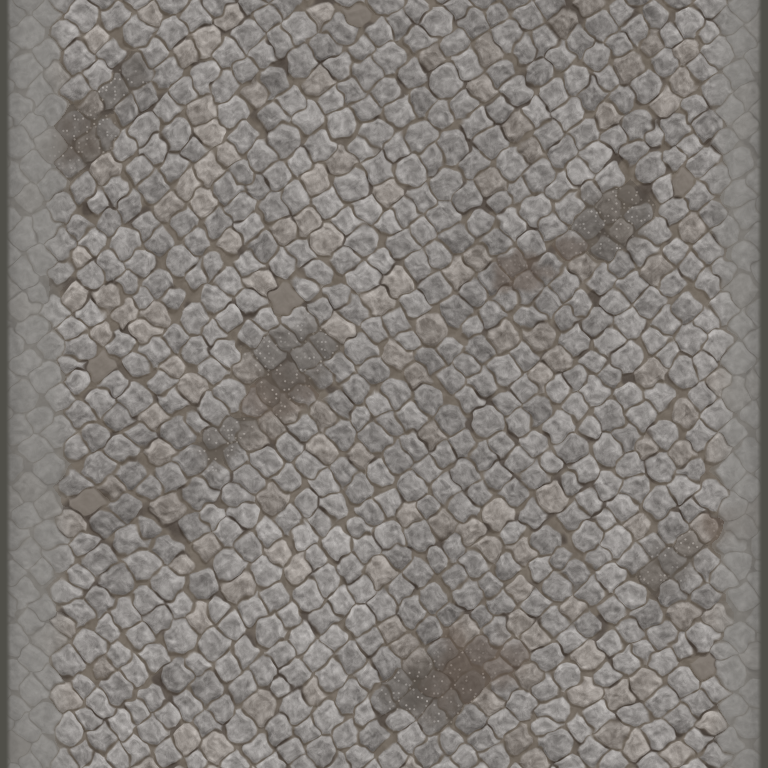
Write a WebGL 1 fragment shader that draws this texture.

```glsl
precision highp float;
uniform vec2 u_resolution;

float hash(vec2 p) {
  vec3 q = fract(vec3(p.xyx) * 0.1031);
  q += dot(q, q.yzx + 33.33);
  return fract((q.x + q.y) * q.z);
}

float noise(vec2 p) {
  vec2 i = floor(p), f = fract(p);
  f = f * f * (3.0 - 2.0 * f);
  return mix(mix(hash(i), hash(i + vec2(1, 0)), f.x),
             mix(hash(i + vec2(0, 1)), hash(i + vec2(1, 1)), f.x), f.y);
}

float fbm(vec2 p) {
  float sum = 0.0, amp = 0.5;
  for (int i = 0; i < 4; i++) {
    sum += amp * noise(p);
    p = mat2(1.6, 1.2, -1.2, 1.6) * p + 7.3;
    amp *= 0.5;
  }
  return sum / 0.9375;
}

// Squarish Voronoi stones: x = distance to joint, yz = offset from centre, w = id
vec4 cobble(vec2 p) {
  float nearest = 9.0, second = 9.0, id = 0.0;
  vec2 offset = vec2(0);
  for (int j = -1; j <= 1; j++) {
    for (int i = -1; i <= 1; i++) {
      vec2 cell = floor(p) + vec2(i, j);
      vec2 seed = cell + 200.0;
      vec2 jitter = vec2(hash(seed), hash(seed + 57.0)) - 0.5;
      vec2 d = p - cell - 0.5 - jitter * vec2(0.5, 0.36);
      float spin = 0.6 * (hash(seed + 7.0) - 0.5);
      vec2 q = d + spin * vec2(-d.y, d.x);
      q *= q;
      float dist = pow(dot(q * q, q), 1.0 / 6.0) + 0.2 * (hash(seed + 19.0) - 0.5);
      if (dist < nearest) {
        second = nearest;
        nearest = dist;
        offset = d;
        id = hash(seed + 83.0);
      } else {
        second = min(second, dist);
      }
    }
  }
  float corner = 0.68 - length(offset);
  return vec4(min(second - nearest, min(0.61 - nearest, corner) * 1.8), offset, id);
}

float relief(vec2 p, float joint) {
  return smoothstep(0.0, 0.32, joint) * (0.3 + 1.4 * fbm(p * 3.4 + 40.0));
}

void main() {
  vec2 uv = gl_FragCoord.xy / u_resolution;

  // Rows climb to the right, crossed by joints at right angles
  mat2 turn = mat2(0.766, -0.643, 0.643, 0.766);
  vec2 warp = vec2(noise(uv * 3.0), noise(uv * 3.0 + 31.0)) - 0.5;
  vec2 p = turn * uv * 30.0 + warp;
  p += 0.16 * (vec2(noise(p * 2.8 + 90.0), noise(p * 2.8 + 130.0)) - 0.5);
  vec4 stone = cobble(p);
  vec2 centre = uv - stone.yz * turn / 30.0;

  // Lumpy stone faces lit from above, slightly to the right
  vec2 toLight = turn * vec2(0.36, 0.93) * 0.12;
  float light = relief(p, stone.x) - relief(p + toLight, cobble(p + toLight).x);
  float face = smoothstep(0.0, 0.15, stone.x + 0.12 * (noise(p * 4.0 + 11.0) - 0.45));
  float mottle = fbm(p * 4.8 + 12.0);
  float broad = fbm(uv * 5.0 + 3.0);
  vec3 stoneColor = vec3(0.54, 0.526, 0.516) + (stone.w - 0.5) * 0.08;
  stoneColor += (mottle - 0.5) * 0.26 + (broad - 0.5) * 0.14;
  stoneColor -= vec3(0.0, 0.012, 0.025) * step(0.8, fract(stone.w * 17.0));
  float worn = step(0.994, stone.w);
  stoneColor = mix(stoneColor, vec3(0.47, 0.44, 0.41), worn * 0.85);

  // Sandy joints with a few dark crevices
  float crevice = smoothstep(0.58, 0.85, noise(p * 1.7 + 60.0));
  vec3 jointColor = mix(vec3(0.445, 0.412, 0.375), vec3(0.34, 0.31, 0.285), crevice);
  jointColor += (mottle - 0.5) * 0.1;
  vec3 color = mix(jointColor, stoneColor, face);
  color += clamp(light, -0.45, 0.45) * 0.15 * (1.0 - 0.7 * worn);

  // Pale grit specks, one per cell of a fine grid
  vec2 grit = floor(uv * 190.0);
  vec2 gritSpot = 0.3 + 0.4 * vec2(hash(grit), hash(grit + 41.0));
  float specks = 1.0 - smoothstep(0.1, 0.42, distance(fract(uv * 190.0), gritSpot));
  specks *= smoothstep(0.6, 1.0, hash(grit + 77.0));

  // Damp stains in loose diagonal clusters
  for (int i = 0; i < 15; i++) {
    float n = float(i);
    float cluster = floor(n / 3.0);
    vec2 spot = vec2(fract(0.12 + cluster * 0.61), 0.84 - cluster * 0.18);
    spot += (mod(n, 3.0) - 1.0) * vec2(0.05, 0.035);
    spot += 0.06 * (vec2(hash(vec2(n, 3.0)), hash(vec2(n, 4.0))) - 0.5);
    vec2 d = turn * (mix(uv, centre, 0.55) - spot);
    float radius = 0.024 + 0.03 * hash(vec2(n, 5.0));
    float reach = length(d * vec2(0.8, 1.1)) + 0.05 * (fbm(uv * 22.0 + n) - 0.5);
    float stain = 1.0 - smoothstep(radius * 0.65, radius * 1.2, reach);
    float brown = step(0.55, hash(vec2(n, 9.0)));
    vec3 tint = mix(vec3(0.38, 0.365, 0.35), vec3(0.42, 0.385, 0.36), brown);
    vec3 damp = tint + (color - 0.5) * 0.35 + specks * 0.22 * (1.0 - 0.6 * brown);
    color = mix(color, damp, stain * 0.75);
  }

  // Dusty, smoothed strips along both sides
  float side = min(uv.x, 1.015 - uv.x);
  float edge = mix(side, min(centre.x, 1.015 - centre.x), 0.4) + 0.03 * (broad - 0.5);
  float dust = 1.0 - smoothstep(0.06, 0.1, edge);
  float seam = 1.0 - smoothstep(0.0, 0.07, stone.x);
  vec3 dustColor = vec3(0.53, 0.522, 0.508) + (mottle - 0.5) * 0.06 - seam * 0.03;
  color = mix(color, dustColor, dust * 0.8);

  // Dark kerb lines
  float border = min(uv.x, 1.0 - uv.x);
  color = mix(color, vec3(0.35, 0.345, 0.32), 1.0 - smoothstep(0.007, 0.015, border));
  color *= 1.0 - 0.1 * (1.0 - smoothstep(0.012, 0.035, border));

  gl_FragColor = vec4(color, 1.0);
}
```
